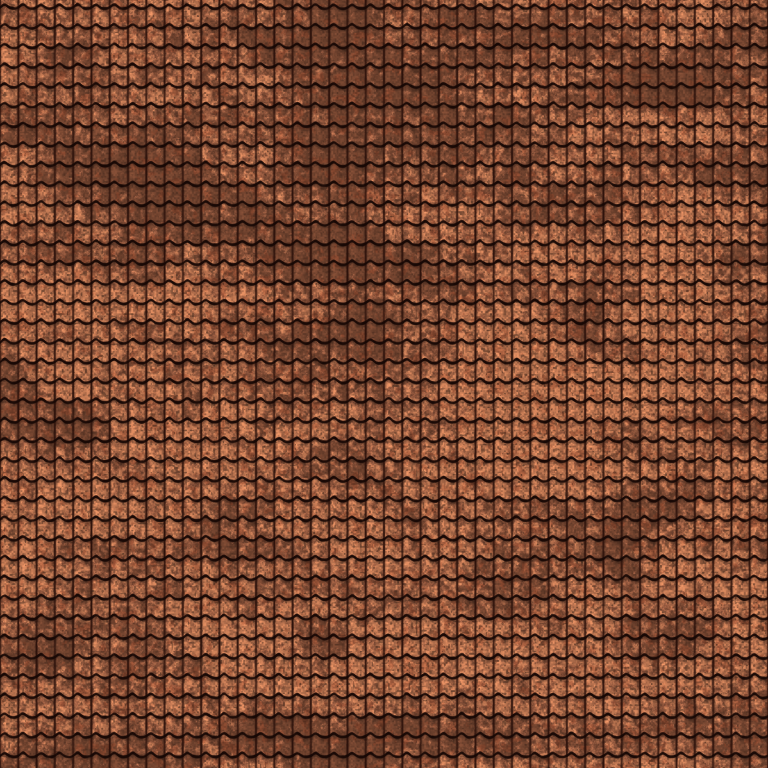
Give the GLSL for this texture, as a Shadertoy shader.

```glsl
// Weathered clay roof: 42 columns by 39 courses of S-shaped tiles.
// A bent wave shapes each course's lower edge; layered value noise paints
// broad dark stains, mottled orange clay and fine grain over the tiles.

const float TAU = 6.2831853;
const vec2 TILES = vec2(42.0, 39.0);

float hash(vec2 p) {
    vec3 q = fract(p.xyx * vec3(0.1031, 0.1030, 0.0973));
    q += dot(q, q.yzx + 33.33);
    return fract((q.x + q.y) * q.z);
}

float noise(vec2 p) {
    vec2 cell = floor(p), f = fract(p);
    f = f * f * (3.0 - 2.0 * f);
    return mix(mix(hash(cell), hash(cell + vec2(1, 0)), f.x),
               mix(hash(cell + vec2(0, 1)), hash(cell + vec2(1, 1)), f.x), f.y);
}

float fbm(vec2 p) {
    float sum = 0.0, weight = 0.5;
    for (int i = 0; i < 4; i++) {
        sum += weight * noise(p);
        p = mat2(1.6, 1.2, -1.2, 1.6) * p + 17.3;
        weight *= 0.5;
    }
    return sum / 0.9375;
}

// Soft elliptical spot, used to steer the broad staining
float spot(vec2 p, vec2 center, vec2 radius) {
    vec2 d = (p - center) / radius;
    return exp(-dot(d, d));
}

// Share of clean clay: low in stains, high on bright tiles
float cleanliness(vec2 p) {
    float bias = 0.08 - 0.10 * smoothstep(0.5, 0.85, p.y)
               - 0.20 * spot(p, vec2(0.47, 0.64), vec2(0.10, 0.18))
               - 0.16 * spot(p, vec2(0.48, 0.39), vec2(0.03, 0.06))
               - 0.14 * spot(p, vec2(0.32, 0.45), vec2(0.14, 0.03))
               - 0.14 * spot(p, vec2(0.02, 0.48), vec2(0.06, 0.05))
               - 0.18 * spot(p, vec2(0.82, 0.28), vec2(0.03, 0.13))
               - 0.12 * spot(p, vec2(0.20, 0.74), vec2(0.14, 0.05))
               - 0.15 * spot(p, vec2(0.80, 0.88), vec2(0.30, 0.03))
               - 0.12 * spot(p, vec2(0.15, 0.95), vec2(0.30, 0.02))
               - 0.16 * spot(p, vec2(0.40, 0.03), vec2(0.70, 0.03))
               + 0.12 * spot(p, vec2(0.73, 0.50), vec2(0.13, 0.12));
    return 0.5 + bias + 0.75 * (fbm(p * vec2(9.0, 18.0) + 23.1) - 0.5);
}

void mainImage(out vec4 fragColor, in vec2 fragCoord) {
    vec2 uv = fragCoord / iResolution.xy;
    vec2 grid = uv * TILES;
    vec2 aa = 0.6 * TILES / iResolution.xy;

    // Tile layout: broad hump, then a dip toward the right joint
    float phase = TAU * grid.x;
    float wave = sin(phase - 0.35 * cos(phase));
    grid.y -= 0.66 + 0.10 * wave;
    grid.y += 0.04 * (noise(uv * vec2(130.0, 39.0)) - 0.5);
    vec2 id = floor(grid), f = fract(grid);
    float tileRandom = hash(id + 61.0);

    // Stains follow both the continuous surface and whole tiles
    float clean = mix(cleanliness(uv), cleanliness((id + 0.5) / TILES), 0.5);
    clean += 0.12 * (tileRandom - 0.5);
    float mottle = fbm(uv * 150.0 + tileRandom * 9.0);
    float grain = noise(uv * 430.0 + 8.0);
    float tone = smoothstep(0.32, 0.70, clean + 0.65 * (mottle - 0.5));

    // Clay colour from dark stain through brown to pale orange
    vec3 stain = vec3(0.44, 0.26, 0.18);
    vec3 brown = vec3(0.57, 0.34, 0.24);
    vec3 orange = vec3(0.78, 0.49, 0.335);
    vec3 color = mix(stain, brown, smoothstep(0.0, 0.5, tone));
    color = mix(color, orange, smoothstep(0.35, 1.0, tone) * (0.55 + 0.45 * grain));

    // Rusty blotches, dark pits and grain
    float rust = smoothstep(0.55, 0.72, fbm(uv * 110.0 + 31.0));
    color = mix(color, vec3(0.54, 0.26, 0.16), 0.45 * rust);
    float pits = smoothstep(0.58, 0.9, noise(uv * 330.0 + 51.0));
    color *= 1.0 - 0.32 * pits * (0.4 + 0.6 * tone);
    color *= 0.86 + 0.32 * grain;

    // Curved shading and the shadow cast by the course above
    color *= 1.0 + 0.05 * wave;
    color *= 1.0 - 0.30 * smoothstep(0.70, 1.0, f.y);

    // Soft, uneven side joints and heavy, slightly worn lower edges
    vec2 edge = min(f, 1.0 - f);
    float wear = noise(uv * 190.0 + 77.0);
    float joint = 1.0 - smoothstep(0.0, 0.07 + aa.x, edge.x);
    float lip = 1.0 - smoothstep(0.025, 0.085 + aa.y, edge.y - 0.025 * (wear - 0.5));
    float jointDepth = 0.7 + 0.3 * hash(vec2(floor(grid.x + 0.5), id.y));
    color *= 1.0 - 0.14 * (1.0 - smoothstep(0.03, 0.16, edge.x));
    color = mix(color, vec3(0.17, 0.065, 0.04), joint * jointDepth);
    color = mix(color, vec3(0.09, 0.03, 0.018), lip * (0.88 + 0.12 * wear));

    fragColor = vec4(clamp(color, 0.0, 1.0), 1.0);
}
```
